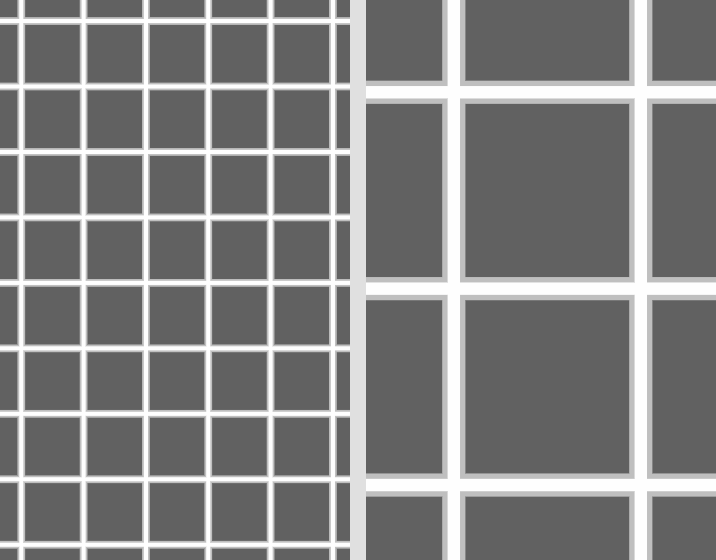
Left: the whole. Right: its middle third, enlarged.
A WebGL 2 fragment shader for this pattern:

```glsl
#version 300 es
precision highp float;
// Dark grey tiles parted by a grid of white lines with pale grey borders.

uniform vec2 u_resolution;
out vec4 fragColor;

// Distance from p to the nearest vertical (x) and horizontal (y) line centre.
vec2 gridDistance(vec2 p, vec2 pitch, vec2 origin) {
    return abs(fract((p - origin) / pitch + 0.5) - 0.5) * pitch;
}

// Coverage of a line with the given half width, softened over one pixel.
float lineCoverage(float distanceToLine, float halfWidth, float pixel) {
    return clamp((halfWidth - distanceToLine) / pixel + 0.5, 0.0, 1.0);
}

void main() {
    // Units of canvas height
    float pixel = 1.0 / u_resolution.y;
    vec2 p = gl_FragCoord.xy * pixel;

    vec2 lineDistance = gridDistance(p, vec2(0.1113, 0.1169), vec2(0.0380, 0.02725));
    float nearest = min(lineDistance.x, lineDistance.y);

    // Tile, then border, then white core
    vec3 color = vec3(0.38);
    color = mix(color, vec3(0.75), lineCoverage(nearest, 0.0069, pixel));
    color = mix(color, vec3(0.995), lineCoverage(nearest, 0.0037, pixel));

    fragColor = vec4(color, 1.0);
}
```
